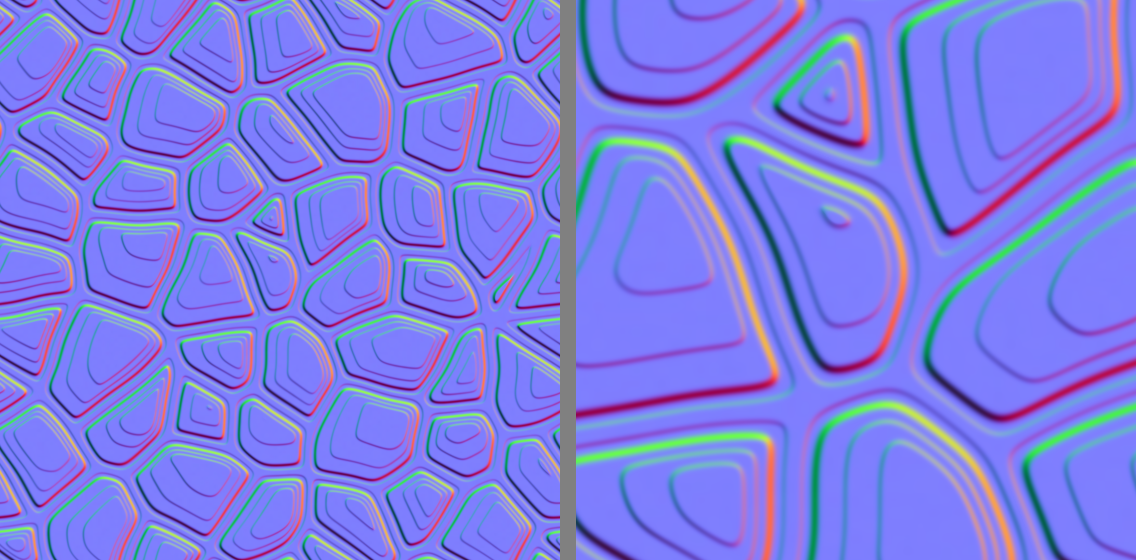
Left: the whole. Right: its middle third, enlarged.
Give the GLSL for this texture map, as a three.js fragment shader.

```glsl
// Tangent-space normal map of rounded, terraced paving stones set in mortar.
varying vec2 vUv;

#define CELLS 7.0          // stones across the tile
#define JITTER 0.94        // scatter of the stone sites
#define SIZE_SPREAD 0.30   // variation of stone size
#define GAP 0.0128         // half width of the mortar
#define ROUNDING 190.0     // higher gives sharper corners
#define RIM_WIDTH 0.0029
#define RIM_SLOPE 0.98
#define STEP_WIDTH 0.0021
#define STEP_SLOPE 0.47
#define MORTAR_SLOPE 0.34
#define BLUE_FALLOFF 0.70  // loss of blue with slope
#define GRAIN 0.02

const float TAU = 6.2831853;

vec2 hash2(vec2 p) {
  p = mod(p, CELLS);
  return fract(sin(vec2(dot(p, vec2(127.1, 311.7)), dot(p, vec2(269.5, 183.3)))) * 43758.5453);
}

float noise(vec2 p) {
  vec2 i = floor(p), f = fract(p);
  f = f * f * (3.0 - 2.0 * f);
  vec2 k = vec2(12.9898, 78.233);
  vec4 n = vec4(dot(i, k), dot(i + vec2(1.0, 0.0), k), dot(i + vec2(0.0, 1.0), k), dot(i + 1.0, k));
  n = fract(sin(n) * 43758.5453);
  return mix(mix(n.x, n.y, f.x), mix(n.z, n.w, f.x), f.y);
}

// Site position in xy, size weight in z
vec3 site(vec2 cell) {
  vec2 h = hash2(cell);
  return vec3(cell + 0.5 + JITTER * (h - 0.5), SIZE_SPREAD * fract(h.x * 17.3 + h.y * 31.7));
}

// Smooth line along the zero contour of a soft minimum.
// sum.xy holds the weighted outward directions, sum.z the total weight.
vec2 contour(vec3 sum, float offset, float width) {
  vec2 dir = sum.xy / sum.z;
  float len = max(length(dir), 0.35);
  float x = (-log(sum.z) / ROUNDING - offset) / (len * width);
  return dir / len * exp(-x * x);
}

void main() {
  // Gentle periodic warp bends the straight edges
  vec2 p = vUv * CELLS;
  p += 0.022 * sin(TAU * vUv.yx * vec2(5.0, 4.0) + vec2(0.6, 2.1));
  p += 0.006 * sin(TAU * vUv.yx * vec2(11.0, 9.0));

  // Find the stone that owns this point
  vec2 home = floor(p), owner = home;
  vec3 a = vec3(0.0);
  float best = 1e5;
  for (int j = -2; j <= 2; j++) {
    for (int i = -2; i <= 2; i++) {
      vec2 cell = home + vec2(float(i), float(j));
      vec3 s = site(cell);
      float d = dot(p - s.xy, p - s.xy) - s.z;
      if (d < best) {
        best = d;
        owner = cell;
        a = s;
      }
    }
  }

  // Per-stone tilt and terrace depth
  vec2 rnd = hash2(owner + vec2(3.0, 5.0));
  float angle = 0.625 * TAU + (rnd.x - 0.5) * 0.9;
  vec2 lowSide = vec2(cos(angle), sin(angle));
  vec2 depth = vec2(0.22, 0.52) + 0.16 * (rnd.yx - 0.5);

  // Soft minimum of edge distances, for the rim and two skewed terraces
  vec3 rim = vec3(0.0), stepA = vec3(0.0), stepB = vec3(0.0);
  for (int j = -2; j <= 2; j++) {
    for (int i = -2; i <= 2; i++) {
      if (i == 0 && j == 0) continue;
      vec3 b = site(owner + vec2(float(i), float(j)));
      vec2 ab = b.xy - a.xy;
      float span = max(length(ab), 0.01);
      vec2 dir = ab / span;
      float reach = 0.5 * (span + (a.z - b.z) / span);
      float edge = (reach - dot(p - a.xy, dir)) / CELLS;
      float skew = smoothstep(-0.3, 0.9, dot(dir, lowSide)) * max(reach, 0.0) / CELLS;
      vec3 e = vec3(dir, 1.0);
      rim += e * exp(-ROUNDING * edge);
      stepA += e * exp(-ROUNDING * (edge - 0.008 - depth.x * skew));
      stepB += e * exp(-ROUNDING * (edge - 0.015 - depth.y * skew));
    }
  }

  // Add up the slopes: rim, opposing mortar bank, terraces
  float gap = GAP + 0.003 * (rnd.y - 0.5);
  float wear = 0.7 + 0.6 * noise(vUv * 14.0);
  vec2 slope = RIM_SLOPE * contour(rim, gap, RIM_WIDTH);
  slope -= MORTAR_SLOPE * wear * contour(rim, gap - 0.0078, STEP_WIDTH);
  slope += STEP_SLOPE * wear * contour(stepA, gap, STEP_WIDTH);
  slope += STEP_SLOPE * wear * contour(stepB, gap, STEP_WIDTH);

  // Faint surface grain
  slope += GRAIN * (vec2(noise(vUv * 130.0), noise(vUv * 130.0 + 57.0)) - 0.5);

  // Shallow slopes keep most of their blue
  float steep = length(slope);
  slope /= max(steep, 1.0);
  float blue = 0.995 - BLUE_FALLOFF * pow(min(steep, 1.0), 1.4);
  gl_FragColor = vec4(0.495 + 0.5 * slope, blue, 1.0);
}
```
